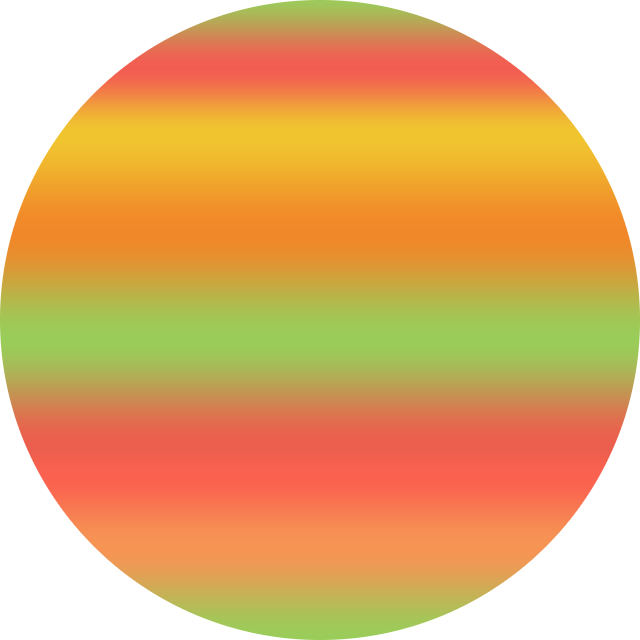
This background is drawn by a WebGL 1 fragment shader. Its source:

```glsl
precision highp float;
// A disc on white, filled with soft horizontal bands of green, red, yellow and orange.
// Each band eases into the next by smoothstep, and the rim is cut by a circle distance.

uniform vec2 u_resolution;

// Blend toward the next colour as depth passes from one stop to another.
vec3 band(vec3 color, vec3 nextColor, float start, float end, float depth) {
  return mix(color, nextColor, smoothstep(start, end, depth));
}

void main() {
  float size = min(u_resolution.x, u_resolution.y);
  vec2 p = (gl_FragCoord.xy - 0.5 * u_resolution) / size;
  float depth = 0.5 - p.y;

  vec3 green = vec3(0.605, 0.80, 0.35);
  vec3 red = vec3(0.95, 0.365, 0.32);
  vec3 yellow = vec3(0.94, 0.77, 0.185);
  vec3 orange = vec3(0.945, 0.53, 0.16);
  vec3 brick = vec3(0.925, 0.37, 0.30);
  vec3 coral = vec3(0.98, 0.38, 0.31);
  vec3 apricot = vec3(0.965, 0.58, 0.33);

  // Bands from the top of the disc to its bottom.
  vec3 color = band(green, red, -0.01, 0.105, depth);
  color = band(color, yellow, 0.105, 0.208, depth);
  color = band(color, orange, 0.208, 0.363, depth);
  color = band(color, green, 0.363, 0.53, depth);
  color = band(color, brick, 0.53, 0.697, depth);
  color = band(color, coral, 0.697, 0.74, depth);
  color = band(color, apricot, 0.74, 0.853, depth);
  color = band(color, green, 0.853, 1.0, depth);

  // Smooth circular rim on a white ground.
  float rim = length(p) - 0.5;
  float inside = clamp(0.5 - rim * size, 0.0, 1.0);
  gl_FragColor = vec4(mix(vec3(1.0), color, inside), 1.0);
}
```
